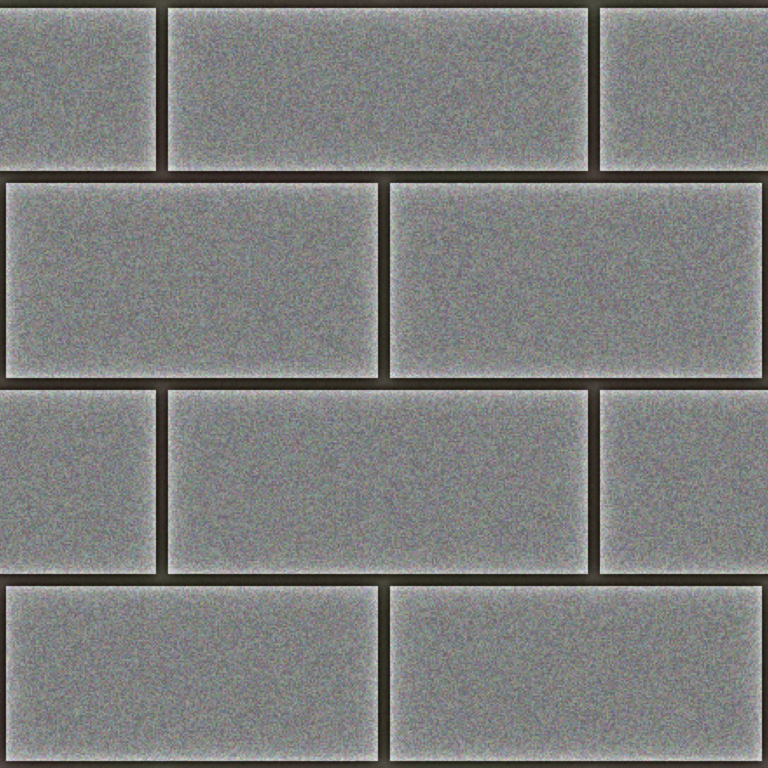
Reproduce this pattern procedurally as a WebGL 2 fragment shader.

```glsl
#version 300 es
precision highp float;
// Grey running-bond block wall with grainy faces, glowing rims and dark recessed joints.

uniform vec2 u_resolution;
out vec4 fragColor;

// Courses from bottom to top, in canvas units
const int COURSES = 4;
const vec4 COURSE_MID = vec4(0.1230, 0.3724, 0.6348, 0.8835);
const vec4 COURSE_HALF = vec4(0.1139, 0.1198, 0.1270, 0.1061);

// Upright joints: two per course, alternating between courses
const vec2 EVEN_JOINTS = vec2(0.0, 0.5);
const vec2 ODD_JOINTS = vec2(0.2109, 0.7734);
const float JOINT_HALF = 0.0078;

// Edge relief: a narrow and a wide halo
const float RIM_SOFT = 0.0032;
const float HALO_SOFT = 0.0104;
const float RIM_GAIN = 0.35;
const float HALO_GAIN = 0.30;
const float EDGE_PIXELS = 0.3;

const vec3 BLOCK_COLOR = vec3(0.497, 0.503, 0.502);
const vec3 MORTAR_COLOR = vec3(0.455, 0.437, 0.405);

// Surface variation
const float GRAIN_CELLS = 440.0;
const float GRAIN_GREY = 0.13;
const float GRAIN_TINT = 0.15;
const float MORTAR_GRAIN = 0.2;
const float STAIN_CELLS = 5.0;
const vec3 STAIN_TINT = vec3(-0.02, 0.025, -0.01);

vec3 hash3(vec2 p) {
    vec3 q = fract(p.xyx * vec3(0.1031, 0.1030, 0.0973));
    q += dot(q, q.yxz + 33.33);
    return fract((q.xxy + q.yzz) * q.zyx);
}

// Three independent channels of smooth value noise
vec3 noise3(vec2 p) {
    vec2 cell = floor(p);
    vec2 f = fract(p);
    f = f * f * (3.0 - 2.0 * f);
    vec3 low = mix(hash3(cell), hash3(cell + vec2(1, 0)), f.x);
    vec3 high = mix(hash3(cell + vec2(0, 1)), hash3(cell + vec2(1, 1)), f.x);
    return mix(low, high, f.y);
}

float softStep(float d, float softness) {
    return 1.0 / (1.0 + exp(-clamp(d / softness, -30.0, 30.0)));
}

// Soft band around a centre, repeating at the canvas border
float softBand(float v, float centre, float halfWidth, float softness) {
    float d = v - centre;
    d -= round(d);
    return softStep(d + halfWidth, softness) - softStep(d - halfWidth, softness);
}

// Share of block face around a point, blurred by softness
float blockCoverage(vec2 p, vec2 softness) {
    float total = 0.0;
    for (int i = 0; i < COURSES; i++) {
        vec2 joints = i % 2 == 0 ? EVEN_JOINTS : ODD_JOINTS;
        float gaps = softBand(p.x, joints.x, JOINT_HALF, softness.x)
                   + softBand(p.x, joints.y, JOINT_HALF, softness.x);
        total += softBand(p.y, COURSE_MID[i], COURSE_HALF[i], softness.y) * (1.0 - gaps);
    }
    return total;
}

void main() {
    vec2 uv = gl_FragCoord.xy / u_resolution;

    float face = blockCoverage(uv, EDGE_PIXELS / u_resolution);
    float rim = blockCoverage(uv, vec2(RIM_SOFT));
    float halo = blockCoverage(uv, vec2(HALO_SOFT));

    // Fine grain, part grey and part coloured
    vec3 tint = noise3(uv * GRAIN_CELLS) - 0.5;
    float grey = noise3(uv * GRAIN_CELLS + 71.0).x - 0.5;
    vec3 grain = GRAIN_GREY * grey + GRAIN_TINT * tint;

    // Rims brighten towards the joints
    vec3 block = BLOCK_COLOR + grain
               + RIM_GAIN * (1.0 - rim) + HALO_GAIN * (1.0 - halo);

    // Joints darken towards the blocks, with a slow stain along them
    float stain = noise3(uv * STAIN_CELLS).y - 0.5;
    vec3 mortar = MORTAR_COLOR + STAIN_TINT * stain + MORTAR_GRAIN * grain
                - RIM_GAIN * rim - HALO_GAIN * halo;

    fragColor = vec4(clamp(mix(mortar, block, face), 0.0, 1.0), 1.0);
}
```
